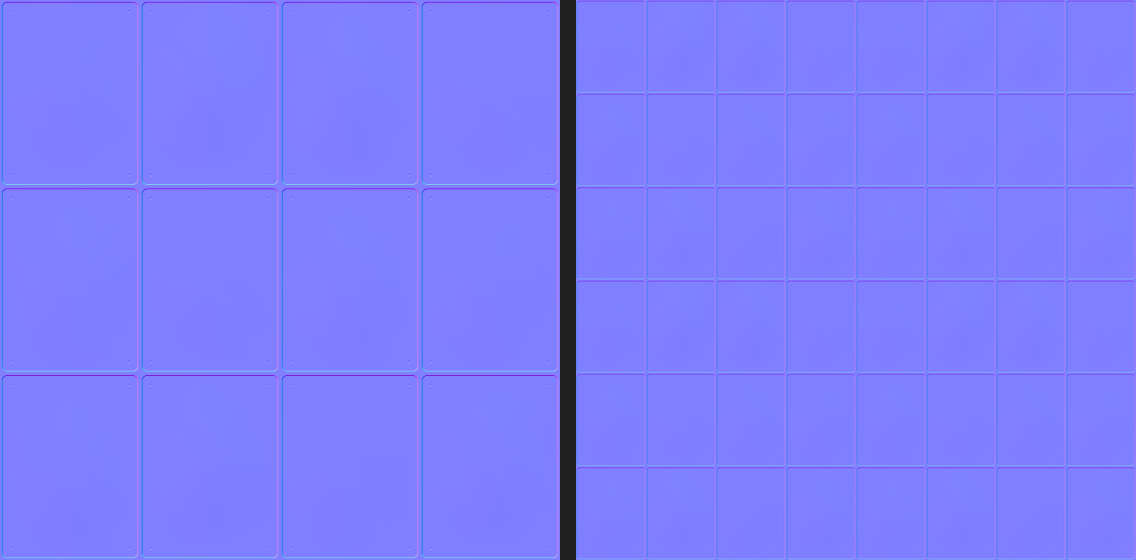
Left: one tile. Right: repeated 2 by 2.
This texture map is drawn by a three.js fragment shader. Its source:

```glsl
// Tangent-space normal map of riveted, slightly dished metal panels in a 4 by 3 grid.
varying vec2 vUv;

const vec2 GRID = vec2(4.0, 3.0);             // panels across and up
const vec2 GAP = vec2(0.0039, 0.0039);        // cell border to bevel line
const float CORNER_RADIUS = 0.0092;
const float BEVEL_HALF_WIDTH = 0.0017;
const float BEVEL_TILT_LIT = 0.74;            // left and top edges
const float BEVEL_TILT_SOFT = 0.54;           // right and bottom edges
const vec2 RIVET_INSET = vec2(0.0195, 0.0208); // cell border to rivet centre
const float RIVET_RADIUS = 0.0030;
const float RIVET_TILT = 0.7;
const float DISH_TILT = 0.048;
const float DISH_VARIATION = 0.3;
const float DISH_DRIFT = 0.1;                 // shift of the dish centre
const vec2 WEAR_CELLS = vec2(8.0, 6.0);       // whole numbers, so the noise wraps
const float WEAR_TILT = 0.007;

vec2 hash2(vec2 p) {
  vec3 q = fract(vec3(p.xyx) * vec3(0.1031, 0.1030, 0.0973));
  q += dot(q, q.yzx + 33.33);
  return fract((q.xx + q.yz) * q.zy);
}

float latticeGradient(vec2 corner, vec2 offset, vec2 period) {
  float angle = 6.2832 * hash2(mod(corner, period) + 7.0).x;
  return dot(vec2(cos(angle), sin(angle)), offset);
}

// Gradient noise, about -0.7 to 0.7, repeating after period cells
float gradientNoise(vec2 p, vec2 period) {
  vec2 i = floor(p);
  vec2 f = p - i;
  vec2 u = f * f * f * (f * (f * 6.0 - 15.0) + 10.0);
  vec2 e = vec2(1.0, 0.0);
  float low = mix(latticeGradient(i, f, period),
                  latticeGradient(i + e.xy, f - e.xy, period), u.x);
  float high = mix(latticeGradient(i + e.yx, f - e.yx, period),
                   latticeGradient(i + e.xx, f - e.xx, period), u.x);
  return mix(low, high, u.y);
}

// Signed distance to a rounded box in x, its outward direction in yz
vec3 roundedBox(vec2 p, vec2 halfSize, float radius) {
  vec2 q = abs(p) - halfSize + radius;
  vec2 outside = max(q, 0.0);
  float reach = length(outside);
  vec2 inward = q.x > q.y ? vec2(1.0, 0.0) : vec2(0.0, 1.0);
  vec2 direction = reach > 0.0 ? outside / reach : inward;
  vec2 side = vec2(p.x < 0.0 ? -1.0 : 1.0, p.y < 0.0 ? -1.0 : 1.0);
  return vec3(reach + min(max(q.x, q.y), 0.0) - radius, direction * side);
}

// Slope along the raised panel rim
vec2 bevelSlope(vec3 box) {
  float profile = 1.0 - smoothstep(0.0, BEVEL_HALF_WIDTH, abs(box.x));
  float facing = smoothstep(-0.7, 0.7, dot(box.yz, vec2(-0.7071, 0.7071)));
  return box.yz * profile * mix(BEVEL_TILT_SOFT, BEVEL_TILT_LIT, facing);
}

// Small domes, mirrored into the four corners
vec2 rivetSlope(vec2 p, vec2 cellHalf) {
  vec2 d = (abs(p) - cellHalf + RIVET_INSET) * sign(p) / RIVET_RADIUS;
  return d * max(1.0 - dot(d, d), 0.0) * RIVET_TILT;
}

// Shallow hollow with its own depth and centre on each panel
vec2 dishSlope(vec2 p, vec2 halfSize, vec2 id) {
  float depth = DISH_TILT * (1.0 + DISH_VARIATION * (hash2(id + 3.0).x * 2.0 - 1.0));
  vec2 q = p / halfSize + (hash2(id + 19.0) * 2.0 - 1.0) * DISH_DRIFT;
  vec2 bowl = max(1.0 - q * q, 0.0);
  return -depth * q * bowl * bowl.yx * bowl.yx;
}

void main() {
  vec2 cell = vUv * GRID;
  vec2 id = mod(floor(cell), GRID);
  vec2 cellHalf = 0.5 / GRID;
  vec2 p = (fract(cell) - 0.5) / GRID;
  vec2 halfSize = cellHalf - GAP;
  vec3 box = roundedBox(p, halfSize, CORNER_RADIUS);

  vec2 slope = bevelSlope(box) + rivetSlope(p, cellHalf) + dishSlope(p, halfSize, id);

  // Faint unevenness, kept off the flat gaps
  float inside = 1.0 - smoothstep(-0.006, 0.0, box.x);
  vec2 wearPoint = vUv * WEAR_CELLS;
  slope += inside * WEAR_TILT * vec2(gradientNoise(wearPoint, WEAR_CELLS),
                                    gradientNoise(wearPoint + vec2(5.37, 2.61), WEAR_CELLS));

  // Green points down
  vec3 normal = vec3(slope.x, -slope.y, sqrt(max(1.0 - dot(slope, slope), 0.0)));
  gl_FragColor = vec4(normal * 0.5 + 0.5, 1.0);
}
```
